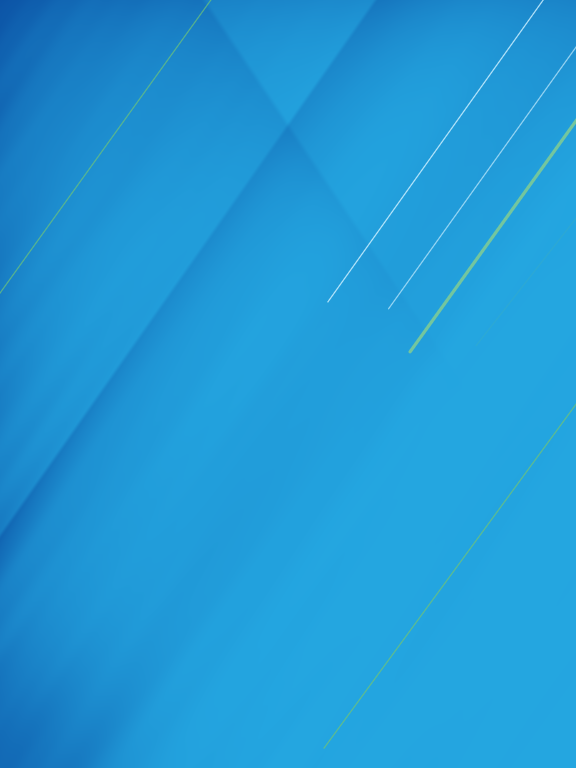
This background is drawn by a WebGL 1 fragment shader. Its source:

```glsl
precision highp float;
// Blue backdrop of two crossing soft folds with brushed diagonal streaks
// and a few fine slanted lines. Shade is summed as one darkness value from
// distances to the folds and borders, then mapped to a colour ramp.

#define BRIGHT vec3(0.14, 0.65, 0.88)
#define DEEP vec3(0.055, 0.355, 0.67)
#define GREEN vec3(0.42, 0.76, 0.48)
#define PALE vec3(0.80, 0.94, 1.0)
#define CROSSING vec2(0.375, 0.837)
#define FOLD_DIR vec2(0.574, 0.819)
#define CROSS_NORMAL vec2(0.830, 0.557)
#define STREAK_SCALE vec2(17.0, 1.3)
#define HAIRLINE 0.0008

uniform vec2 u_resolution;

vec2 gradient(vec2 cell) {
  float a = 6.2832 * fract(sin(dot(cell, vec2(127.1, 311.7))) * 43758.5);
  return vec2(cos(a), sin(a));
}

float gradientNoise(vec2 p) {
  vec2 i = floor(p), f = fract(p);
  vec2 u = f * f * f * (f * (f * 6.0 - 15.0) + 10.0);
  float a = dot(gradient(i), f);
  float b = dot(gradient(i + vec2(1, 0)), f - vec2(1, 0));
  float c = dot(gradient(i + vec2(0, 1)), f - vec2(0, 1));
  float d = dot(gradient(i + vec2(1, 1)), f - vec2(1, 1));
  return mix(mix(a, b, u.x), mix(c, d, u.x), u.y);
}

float bell(float x, float width) {
  return exp(-x * x / (width * width));
}

// Box-filtered coverage of a segment, so hairlines stay even at any size
float segment(vec2 p, vec2 a, vec2 b, float halfWidth) {
  float pixel = 1.0 / u_resolution.y;
  vec2 ab = b - a;
  float h = clamp(dot(p - a, ab) / dot(ab, ab), 0.0, 1.0);
  float d = length(p - a - ab * h);
  return clamp((halfWidth - d) / pixel + 0.5, 0.0, 1.0)
       - clamp((-halfWidth - d) / pixel + 0.5, 0.0, 1.0);
}

float darkness(vec2 p) {
  vec2 q = p - CROSSING;
  float across = dot(q, vec2(FOLD_DIR.y, -FOLD_DIR.x));
  float along = dot(q, FOLD_DIR);
  float crossDist = dot(q, CROSS_NORMAL);
  float pixel = 1.0 / u_resolution.y;
  float right = smoothstep(-0.002 - pixel, 0.002 + pixel, across);
  float below = 1.0 - smoothstep(-0.003 - pixel, 0.003 + pixel, crossDist);

  // Dark borders and corners
  float shade = 0.36 * exp(-(1.0 - p.y) / 0.075);
  shade += 0.46 * exp(-p.x / 0.095) * (1.0 - 0.35 * right);
  shade += 0.28 * bell(length(p - vec2(0.0, 0.96)), 0.27);
  shade += 0.42 * bell(length(p - vec2(0.0, 0.02)), 0.15);

  // Main fold casts its shadow to the lower right
  float strength = 0.30 + 0.24 * smoothstep(-0.2, -0.7, along);
  shade += right * strength * exp(-max(across, 0.0) / 0.055);

  // Crossing fold casts to the lower left and fades downward
  float fade = smoothstep(0.45, 0.85, p.y);
  float reach = mix(0.11, 0.045, right);
  shade += below * fade * mix(0.20, 0.17, right) * exp(min(crossDist, 0.0) / reach);

  // Broad band and brushed streaks parallel to the main fold
  shade += 0.12 * bell(across - 0.24, 0.075);
  vec2 s = vec2(across, along) * STREAK_SCALE;
  float streak = gradientNoise(s + 3.7) + 0.5 * gradientNoise(s * 2.3 + 11.0);
  shade += streak * (0.035 + 0.20 * exp(-p.x / 0.16));
  return clamp(shade, 0.0, 1.1);
}

void main() {
  vec2 p = gl_FragCoord.xy / u_resolution.y;
  vec3 color = mix(BRIGHT, DEEP, darkness(p));

  // Fine slanted lines
  float pale = 0.85 * segment(p, vec2(0.427, 0.607), vec2(0.708, 1.001), HAIRLINE);
  pale += 0.68 * segment(p, vec2(0.506, 0.598), vec2(0.751, 0.940), HAIRLINE);
  float green = 0.75 * segment(p, vec2(-0.001, 0.617), vec2(0.276, 1.002), HAIRLINE);
  green += 0.80 * segment(p, vec2(0.422, 0.026), vec2(0.751, 0.475), HAIRLINE);
  green += 0.12 * segment(p, vec2(0.620, 0.550), vec2(0.751, 0.717), HAIRLINE);
  float thick = segment(p, vec2(0.534, 0.542), vec2(0.751, 0.844), 0.0021);
  color = mix(color, PALE, pale);
  color = mix(color, GREEN, green);
  color = mix(color, mix(GREEN, PALE, 0.2), 0.88 * thick);

  gl_FragColor = vec4(color, 1.0);
}
```
